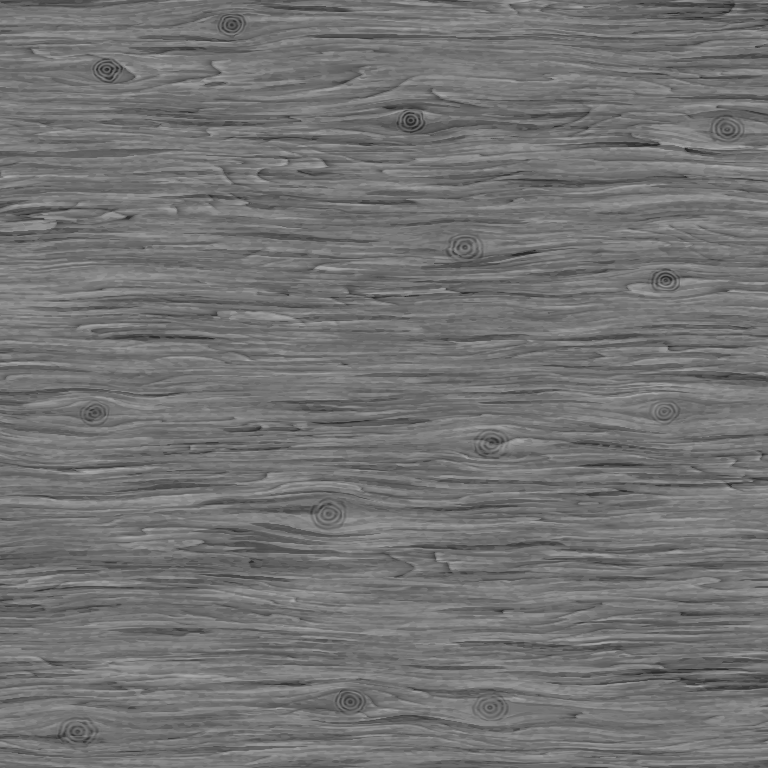
Write a Shadertoy shader that draws this texture.

```glsl
// Weathered grey wood with horizontal grain, ragged cracks and small ringed knots.

#define BASE_TONE 0.482      // average grey of the bare wood
#define PATCH_CONTRAST 0.03  // broad light and dark bands
#define FIBRE_CONTRAST 0.13  // thin streaks
#define PORE_CONTRAST 0.07   // finest speckle
#define LAYER_DEPTH 0.24     // dark edge of each growth layer
#define HAIR_DEPTH 0.19      // fine parallel grain lines
#define LAYER_LIGHT 0.08     // pale lip beside a dark edge
#define CRACK_DEPTH 0.17     // thin dark dashes
#define LAYER_COUNT 60.0     // growth layers over the canvas height
#define HAIR_COUNT 120.0     // fine grain lines over the canvas height
#define KNOT_RADIUS 0.019
#define KNOT_RINGS 3.6

const float KNOT_GRID = 4.0;    // knot cells per side
const float KNOT_SHARE = 0.88;  // share of cells holding a knot

vec3 hash3(vec2 cell) {
    vec3 h = fract(cell.xyx * vec3(0.1031, 0.1030, 0.0973));
    h += dot(h, h.yxz + 33.33);
    return fract((h.xxy + h.yzz) * h.zyx);
}

// Cellular noise in 0..1: random tones blended between scattered points.
// A higher sharpness gives flatter plates with harder edges.
float cells(vec2 p, float sharpness) {
    vec2 home = floor(p), f = p - home;
    float sum = 0.0, total = 0.0;
    for (int j = -1; j <= 1; j++)
    for (int i = -1; i <= 1; i++) {
        vec2 offset = vec2(i, j);
        vec3 h = hash3(home + offset + 57.0);
        vec2 d = offset + h.xy - f;
        float weight = exp(-sharpness * dot(d, d));
        sum += weight * h.z;
        total += weight;
    }
    return sum / total;
}

// Contours of a height field: x is the hard dark edge, y the pale lip beside it.
vec2 contour(float height, float falloff) {
    float blur = clamp(fwidth(height), 0.001, 0.4);
    float phase = fract(height);
    float edge = smoothstep(0.0, blur, phase) * exp(-falloff * phase) * (1.0 - phase);
    float lip = smoothstep(0.7, 0.95, phase) * (1.0 - smoothstep(1.0 - blur, 1.0, phase));
    return vec2(edge, lip);
}

// Bends the grain around nearby knots.
// Returns distance from the closest knot in knot radii, and its strength.
vec2 bendAroundKnots(vec2 p, inout vec2 grain) {
    vec2 knot = vec2(9.0, 0.0);
    vec2 home = floor(p * KNOT_GRID);
    for (int j = -1; j <= 1; j++)
    for (int i = -1; i <= 1; i++) {
        vec2 cell = home + vec2(i, j);
        vec3 place = hash3(cell + 11.0);
        vec3 kind = hash3(cell + 83.0);
        if (kind.x > KNOT_SHARE) continue;
        vec2 d = p - (cell + 0.12 + 0.76 * place.xy) / KNOT_GRID;
        float radius = KNOT_RADIUS * mix(0.8, 1.15, kind.y);
        vec2 reach = d * vec2(0.5, 1.0) / radius;
        grain.y -= 0.85 * d.y * exp(-0.5 * dot(reach, reach));
        float r = length(d * vec2(0.82, 1.0)) / radius;
        if (r < knot.x) knot = vec2(r, mix(0.45, 1.0, kind.z));
    }
    return knot;
}

void mainImage(out vec4 fragColor, in vec2 fragCoord) {
    vec2 p = fragCoord / iResolution.y;

    // Grain coordinates: layered sines, knots, then local wander and fine fraying
    vec2 g = p;
    vec2 knot = bendAroundKnots(p, g);
    g.y += 0.004 * sin(p.x * 8.0 + 3.0 * sin(p.y * 7.0))
         + 0.0015 * sin(p.x * 21.0 + p.y * 29.0 + 2.0 * sin(p.x * 9.0));
    g.y += 0.008 * (cells(g * vec2(5.0, 21.0), 5.0) - 0.5);
    float fray = cells(p * vec2(45.0, 130.0) + 13.0, 8.0) - 0.5;
    g.y += 0.0014 * fray;

    // Broad bands: pale ones are smooth, dark ones rough
    float band = cells(g * vec2(4.0, 36.0) + 5.0, 7.0);
    float rough = mix(1.25, 0.75, band);

    // Fibres and pores
    float streak = cells(g * vec2(7.0, 160.0), 11.0);
    float fibre = cells(g * vec2(15.0, 290.0) + 31.0, 11.0);
    float pore = cells(p * vec2(120.0, 340.0), 12.0);
    float breaks = smoothstep(0.05, 0.55, 0.55 * fibre + 0.45 * pore);

    // Growth layers: sparse, long contours
    vec2 layer = contour(g.y * LAYER_COUNT
               + 4.2 * cells(g * vec2(3.0, 14.0) + 19.0, 5.0)
               + 0.9 * cells(g * vec2(11.0, 70.0) + 43.0, 7.0), 7.0);
    layer *= breaks * smoothstep(0.35, 0.7, cells(g * vec2(6.0, 50.0) + 71.0, 8.0));

    // Hair lines: fine parallel contours, gathered in the rough bands
    vec2 hair = contour(g.y * HAIR_COUNT
              + 3.0 * cells(g * vec2(4.0, 27.0) + 139.0, 5.0)
              + 0.7 * cells(g * vec2(13.0, 110.0) + 163.0, 7.0), 4.5);
    hair *= breaks * smoothstep(0.4, 0.75, cells(g * vec2(5.0, 62.0) + 113.0, 8.0));

    // Cracks: thin slivers broken up by fibres and pores
    float sliver = cells(g * vec2(7.0, 190.0) + 97.0, 16.0);
    float crack = smoothstep(0.62, 0.84, 0.65 * sliver + 0.2 * fibre + 0.15 * pore);

    float tone = BASE_TONE + PATCH_CONTRAST * (band - 0.5);
    tone += rough * FIBRE_CONTRAST * (0.6 * streak + fibre - 0.8);
    tone += PORE_CONTRAST * (pore - 0.5);
    tone += LAYER_LIGHT * (layer.y + 0.6 * hair.y);
    tone -= LAYER_DEPTH * layer.x + rough * HAIR_DEPTH * hair.x;
    tone -= rough * CRACK_DEPTH * crack;

    // Knots: rough, broken dark rings around a dark heart
    float wobble = cells(p * 95.0, 6.0) - 0.5;
    float r = knot.x * (1.0 + 0.2 * wobble) + 0.1 * fray;
    float ring = 0.5 + 0.5 * sin(6.2832 * KNOT_RINGS * r);
    float heart = exp(-7.0 * r * r);
    float knotTone = 0.49 - 0.25 * ring * (0.4 + 0.9 * pore) - 0.1 * heart
                   + 0.12 * wobble + 0.5 * (tone - BASE_TONE);
    float inside = 1.0 - smoothstep(0.7, 1.25, r);
    tone = mix(tone, knotTone, inside * knot.y);

    fragColor = vec4(vec3(clamp(tone, 0.17, 0.66)), 1.0);
}
```
